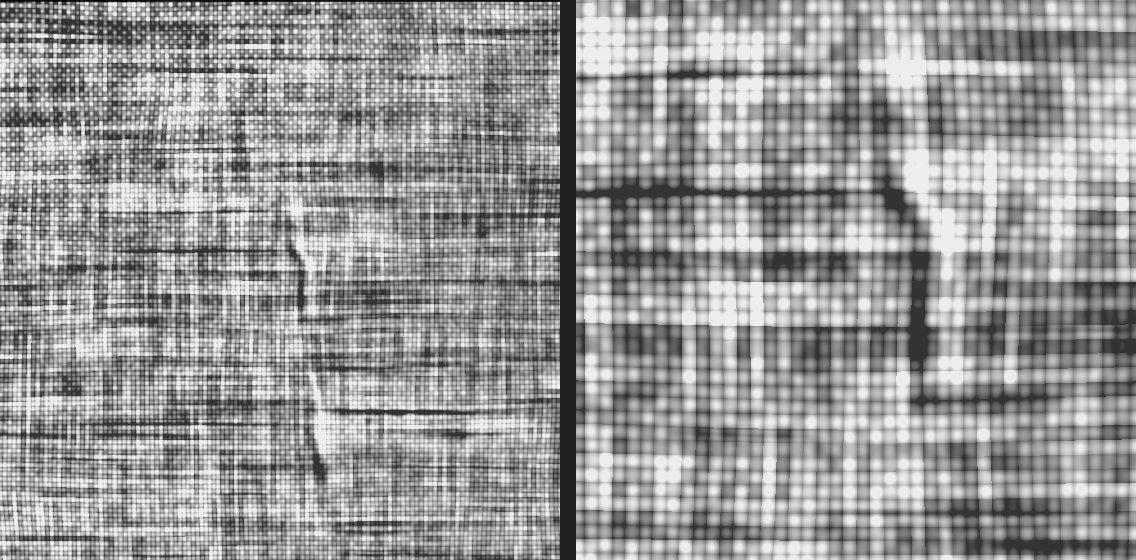
Left, the full canvas; right, a detail of the centre.
Write a Shadertoy shader that draws this texture.

```glsl
#define WARP_COUNT 124.0
#define WEFT_COUNT 116.0
#define BASE_TONE 0.645
#define RIDGE_DEPTH 0.23
#define CHECKER_DEPTH 0.13
#define THREAD_VARIATION 0.40
#define GRAIN_DEPTH 0.26
#define STREAK_DEPTH 0.30
#define SLUB_COUNT 34
#define KNOT_COUNT 22
#define DARKEST 0.20
#define BRIGHTEST 0.93

const float PI = 3.14159;

float hash(vec2 p) {
    vec3 q = fract(p.xyx * vec3(0.1031, 0.1030, 0.0973));
    q += dot(q, q.yzx + 33.33);
    return fract((q.x + q.y) * q.z);
}

float noise(vec2 p) {
    vec2 cell = floor(p), f = fract(p);
    f = f * f * (3.0 - 2.0 * f);
    float low = mix(hash(cell), hash(cell + vec2(1, 0)), f.x);
    float high = mix(hash(cell + vec2(0, 1)), hash(cell + vec2(1, 1)), f.x);
    return mix(low, high, f.y);
}

float fbm(vec2 p) {
    float sum = 0.0, weight = 0.53;
    for (int i = 0; i < 4; i++) {
        sum += weight * noise(p);
        p = p * 2.03 + 17.3;
        weight *= 0.5;
    }
    return sum;
}

float bell(float x, float width) {
    return exp(-x * x / (width * width));
}

// Soft interval from low to high
float span(float x, float low, float high) {
    return smoothstep(low - 0.025, low + 0.025, x) * (1.0 - smoothstep(high - 0.025, high + 0.025, x));
}

// Thick horizontal yarn, tapered at both ends
float slub(vec2 p, vec2 center, float halfLength, float halfWidth) {
    vec2 d = p - center;
    d.y += 0.003 * (noise(vec2(p.x * 18.0, center.y * 91.0)) - 0.5);
    float taper = 1.0 - smoothstep(0.3, 1.0, abs(d.x) / halfLength);
    float ragged = 0.55 + 0.6 * noise(vec2(p.x * 45.0, center.y * 57.0));
    return taper * bell(d.y, halfWidth * ragged);
}

// Plain weave with uneven threads
float weave(vec2 p) {
    vec2 t = p * vec2(WARP_COUNT, WEFT_COUNT);
    vec2 id = floor(t);
    vec2 wave = sin(PI * t);
    vec2 ridge = abs(wave) - 0.637;
    float dotted = 0.45 + 0.9 * smoothstep(0.35, 0.95, p.y - 0.35 * p.x + 0.1 * noise(p * 9.0));
    float warpTone = noise(vec2(id.x + 31.0, p.y * 13.0)) - 0.5;
    float weftTone = noise(vec2(p.x * 9.0, id.y + 211.0)) - 0.5;
    float tone = RIDGE_DEPTH * (ridge.x + ridge.y);
    tone += CHECKER_DEPTH * dotted * wave.x * wave.y;
    tone += THREAD_VARIATION * (warpTone + weftTone);
    tone += GRAIN_DEPTH * (noise(t * 0.9 + 71.0) - 0.5);
    return tone;
}

// Dark single wefts, slubs and knots
float darkMarks(vec2 p) {
    float row = floor(p.y * WEFT_COUNT);
    float profile = abs(sin(PI * p.y * WEFT_COUNT));
    float run = noise(vec2(p.x * 3.5 + hash(vec2(row, 5.0)) * 40.0, row + 401.0));
    float marks = STREAK_DEPTH * smoothstep(0.7, 0.95, run) * (0.4 + 0.6 * profile);
    for (int i = 0; i < SLUB_COUNT; i++) {
        float k = float(i);
        vec2 center = vec2(hash(vec2(k, 1.3)), hash(vec2(k, 2.7)));
        float size = hash(vec2(k, 4.1));
        marks += (0.18 + 0.22 * size) * slub(p, center, 0.06 + 0.2 * hash(vec2(k, 6.9)), 0.0022 + 0.0025 * size);
    }
    for (int i = 0; i < KNOT_COUNT; i++) {
        float k = float(i) + 80.0;
        vec2 d = p - vec2(hash(vec2(k, 3.3)), hash(vec2(k, 8.7)));
        d += 0.012 * (vec2(noise(p * 70.0), noise(p * 70.0 + 40.0)) - 0.5);
        float radius = 0.005 + 0.007 * hash(vec2(k, 9.1));
        marks += 0.26 * bell(length(d * vec2(0.75, 1.0)), radius);
    }
    // Heaviest yarns
    marks += 0.5 * slub(p, vec2(0.33, 0.243), 0.24, 0.0055);
    marks += 0.45 * slub(p, vec2(0.0, 0.224), 0.15, 0.006);
    marks += 0.35 * slub(p, vec2(0.57, 0.432), 0.06, 0.007);
    return marks;
}

// Torn vertical fold: shadow on its left, light on its right
float fold(vec2 p) {
    float side = p.x - 0.515 - 0.13 * (0.635 - p.y) + 0.012 * (noise(vec2(p.y * 34.0, 3.0)) - 0.5);
    float ragged = 0.35 + 1.1 * noise(p * vec2(65.0, 48.0));
    float shade = 0.36 * span(p.y, 0.43, 0.61) * bell(side + 0.002, 0.011);
    shade += 0.34 * span(p.y, 0.07, 0.24) * bell(side + 0.008, 0.013);
    float light = 0.32 * span(p.y, 0.45, 0.64) * bell(side - 0.017, 0.009);
    light += 0.45 * bell(p.y - 0.63, 0.022) * bell(side - 0.012, 0.018);
    light += 0.12 * span(p.y, 0.2, 0.34) * bell(side - 0.05, 0.045);
    float wedge = 0.5 * span(p.y, 0.18, 0.35) * bell(side - 0.005, 0.006 + 0.007 * bell(p.y - 0.22, 0.05));
    return (light - shade) * ragged + wedge * (0.7 + 0.3 * ragged);
}

void mainImage(out vec4 fragColor, in vec2 fragCoord) {
    vec2 uv = fragCoord / iResolution.xy;
    vec2 sway = vec2(noise(uv * 7.0), noise(uv * vec2(4.0, 7.0) + 50.0)) - 0.5;
    vec2 cloth = uv + 0.009 * sway;

    float contrast = mix(1.05, 0.84, smoothstep(0.35, 0.75, uv.x));
    float tone = BASE_TONE + contrast * weave(cloth);
    tone += 0.30 * (fbm(uv * vec2(9.0, 13.0)) - 0.5);
    tone += 0.16 * (fbm(uv * vec2(14.0, 60.0) + 90.0) - 0.5);
    tone -= 0.05 * smoothstep(0.5, 1.0, uv.x) + 0.08 * smoothstep(0.93, 1.0, uv.y);
    tone -= darkMarks(cloth);
    tone += fold(uv);

    tone = clamp(tone, DARKEST, BRIGHTEST);
    tone *= 1.0 - 0.9 * smoothstep(0.995, 0.998, uv.y);
    fragColor = vec4(vec3(tone), 1.0);
}
```
